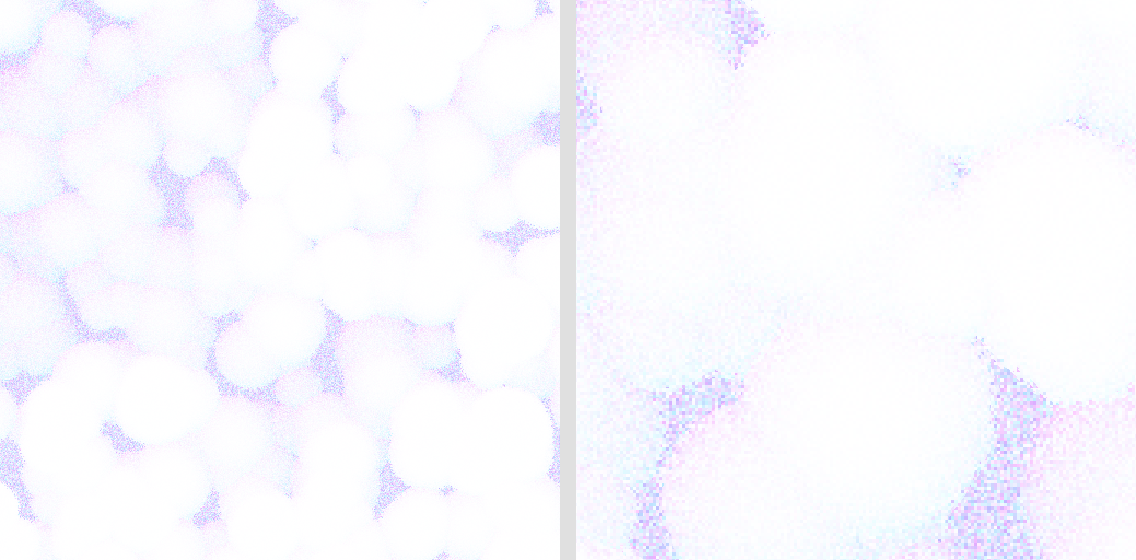
Left: the whole. Right: its middle third, enlarged.
Write a Shadertoy shader that draws this texture.

```glsl
// Pale cloud of overlapping white domes with lavender hollows between them.
// The highest dome at each point gives height and slope: height sets the ink,
// slope tints it cyan or magenta, and fine grain scatters both.

vec3 hash3(vec2 p) {
    vec3 q = fract(p.xyx * vec3(0.1031, 0.1030, 0.0973));
    q += dot(q, q.yxz + 33.33);
    return fract((q.xxy + q.yzz) * q.zyx);
}

float valueNoise(vec2 p) {
    vec2 cell = floor(p), f = fract(p);
    f = f * f * (3.0 - 2.0 * f);
    float low = mix(hash3(cell).x, hash3(cell + vec2(1, 0)).x, f.x);
    float high = mix(hash3(cell + vec2(0, 1)).x, hash3(cell + vec2(1, 1)).x, f.x);
    return mix(low, high, f.y);
}

// Broad banks, wider than tall and rising to the right
float cloudBank(vec2 p) {
    return valueNoise(vec2(p.x * 3.0, (p.y - 0.25 * p.x) * 5.0) + 7.3);
}

// Returns the slope (xy) and height (z) of the highest dome over p
vec3 domes(vec2 p) {
    const float CELLS = 10.0;
    vec2 home = floor(p * CELLS);
    vec3 top = vec3(0.0);
    for (int y = -1; y <= 1; y++)
    for (int x = -1; x <= 1; x++)
    for (int k = 0; k < 2; k++) {
        vec2 cell = home + vec2(x, y);
        vec3 rnd = hash3(cell + 40.0 + 57.0 * float(k));
        vec2 center = (cell + rnd.xy) / CELLS;
        float radius = mix(0.042, 0.086, rnd.z * rnd.z);
        vec2 offset = p - center;
        float rise = radius * radius - dot(offset, offset);
        if (rise > 0.0) {
            float lift = 0.045 * hash3(cell + 211.0 + 31.0 * float(k)).x
                       + 0.075 * cloudBank(center);
            float height = lift + sqrt(rise);
            if (height > top.z) top = vec3(offset / radius, height);
        }
    }
    return top;
}

void mainImage(out vec4 fragColor, in vec2 fragCoord) {
    vec2 uv = fragCoord / iResolution.y;

    // Grain cells are a fixed fraction of the canvas
    vec2 speck = floor(uv * 512.0);
    vec3 grain = hash3(speck + 3.0);
    vec2 scatter = hash3(speck + 619.0).xy - 0.5;

    // Scattered lookup softens the dome edges into grain
    vec3 dome = domes(uv + 0.007 * scatter);

    // Hollows hold the most ink, dome tops none
    float ink = pow(clamp((0.137 - dome.z) / 0.125, 0.0, 1.0), 1.4);

    // Lower right slopes lose red (cyan), upper slopes lose green (magenta)
    float cyan = 0.115 + 0.075 * dot(dome.xy, vec2(0.6, -0.8));
    float magenta = 0.130 + 0.075 * dot(dome.xy, vec2(-0.3, 0.95));

    // Each channel mixes shared and separate specks
    vec2 specks = 2.5 * pow(mix(grain.xy, grain.zz, 0.35), vec2(1.5));
    vec2 loss = (ink + 0.015) * max(vec2(cyan, magenta), 0.0) * specks;

    fragColor = vec4(1.0 - loss, 1.0, 1.0);
}
```
